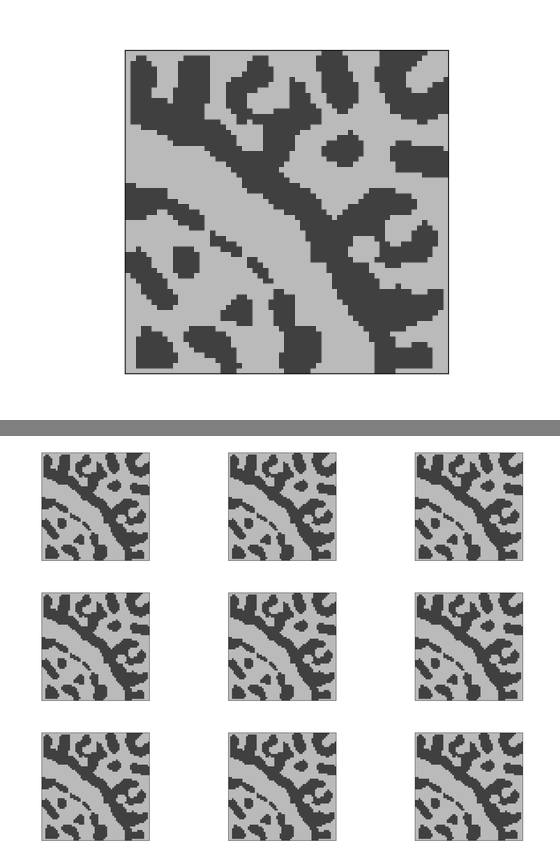
Top, the tile; bottom, the same tile 3 across and 3 down.
A Shadertoy shader for this pattern:

```glsl
#define PANEL_CENTER vec2(0.683, 0.495)
#define PANEL_SIDE 0.77
#define FRAME_WIDTH 0.0022
#define CELLS 61.0
#define WARP 0.011
#define BAND_RADIUS 0.745
#define BAND_BOW 0.14
#define BAND_HALF 0.05
#define LIGHT vec3(0.73)
#define DARK vec3(0.25)

// Local frame at a polar spot: x points outward, y away from the diagonal
vec2 polarFrame(vec2 p, float radius, float angle) {
    float c = cos(angle), s = sin(angle);
    vec2 q = vec2(c * p.x + s * p.y, c * p.y - s * p.x);
    return vec2(q.x - radius, angle < 0.0 ? -q.y : q.y);
}

// Angle of item i in a fan of n, centred on the diagonal
float fanAngle(int i, int n, float stepDeg) {
    return radians((float(i) - 0.5 * float(n - 1)) * stepDeg);
}

// Fan of rounded bars; grow widens and lifts the outer ones
float bars(vec2 p, float radius, int n, float stepDeg, float halfLength,
           float halfWidth, float tilt, float grow) {
    float d = 1.0;
    vec2 dir = vec2(cos(tilt), sin(tilt));
    for (int i = 0; i < n; i++) {
        float angle = fanAngle(i, n, stepDeg);
        float lift = grow * angle * angle;
        vec2 q = polarFrame(p, radius + lift, angle);
        q -= dir * clamp(dot(q, dir), -halfLength, halfLength);
        d = min(d, length(q) - halfWidth - lift);
    }
    return d;
}

// Fan of open rings with the gap facing outward
float hooks(vec2 p, float radius, int n, float stepDeg, float ringRadius,
            float halfWidth, float gap) {
    float d = 1.0;
    vec2 tip = ringRadius * vec2(cos(gap), sin(gap));
    for (int i = 0; i < n; i++) {
        vec2 q = polarFrame(p, radius, fanAngle(i, n, stepDeg));
        q.y = abs(q.y);
        bool inGap = q.x > 0.0 && q.y * tip.x < q.x * tip.y;
        float arc = inGap ? length(q - tip) : abs(length(q) - ringRadius);
        d = min(d, arc - halfWidth);
    }
    return d;
}

// Layered sines that make the outlines irregular
vec2 wobble(vec2 p) {
    vec2 w = vec2(0.0);
    for (int i = 0; i < 3; i++) {
        float f = 17.0 + 13.0 * float(i);
        w += sin(f * p.yx + 0.6 * f * vec2(p.x, -p.y) + vec2(1.3, 4.1) * f)
             / (1.0 + 0.5 * float(i));
    }
    return w * WARP;
}

// Distance to the dark growth inside the unit panel
float growth(vec2 uv) {
    uv += wobble(uv);
    vec2 p = vec2(uv.x + uv.y, uv.y - uv.x) * sqrt(0.5);

    // Main arc around the lower left corner
    float angle = atan(p.y, p.x);
    float r = length(p);
    float d = abs(r - BAND_RADIUS - BAND_BOW * angle * angle) - BAND_HALF;
    d = max(d, (abs(angle) - 0.76) * r);

    // Spurs and hooks outside the arc
    d = min(d, bars(p, 0.85, 2, 23.0, 0.12, 0.052, 0.0, 0.0));
    d = min(d, bars(p, 0.90, 2, 63.0, 0.06, 0.052, 0.0, 0.0));
    d = min(d, bars(p, 0.87, 2, 83.0, 0.07, 0.038, 0.0, 0.0));
    d = min(d, hooks(p, 0.957, 2, 35.0, 0.085, 0.036, 0.75));
    d = max(d, -bars(p, 0.83, 2, 34.0, 0.0, 0.046, 0.0, 0.0));

    // Loose blobs toward the upper right
    d = min(d, bars(p, 0.955, 1, 0.0, 0.0, 0.05, 0.0, 0.0));
    d = min(d, bars(p, 1.125, 2, 18.0, 0.055, 0.052, 0.9, 0.0));
    d = min(d, hooks(p, 1.30, 1, 0.0, 0.09, 0.046, 1.35));

    // Dashes and dots toward the lower left
    d = min(d, bars(p, 0.51, 6, 15.0, 0.034, 0.021, 1.75, 0.08));
    d = min(d, bars(p, 0.39, 2, 35.0, 0.0, 0.048, 0.0, 0.0));
    d = min(d, bars(p, 0.295, 2, 60.0, 0.07, 0.036, 1.05, 0.0));
    return min(d, bars(p, 0.115, 1, 0.0, 0.0, 0.066, 0.0, 0.0));
}

vec3 sceneColor(vec2 p, float pixel) {
    vec2 uv = (p - PANEL_CENTER) / PANEL_SIDE + 0.5;
    vec2 cell = (floor(uv * CELLS) + 0.5) / CELLS;
    vec3 inside = growth(cell) < 0.0 ? DARK : LIGHT;

    // White surround and thin frame
    vec2 box = abs(p - PANEL_CENTER) - 0.5 * PANEL_SIDE;
    float edge = max(box.x, box.y);
    vec3 color = mix(inside, vec3(1.0), smoothstep(-0.5, 0.5, edge / pixel));
    float line = abs(edge) - 0.5 * FRAME_WIDTH;
    return mix(vec3(0.0), color, smoothstep(-0.5, 0.5, line / pixel));
}

void mainImage(out vec4 fragColor, in vec2 fragCoord) {
    // Four samples per pixel smooth the cell steps
    vec3 sum = vec3(0.0);
    for (int i = 0; i < 4; i++) {
        vec2 offset = vec2(i % 2, i / 2) * 0.5 - 0.25;
        vec2 p = (fragCoord + offset) / iResolution.xy * vec2(4.0 / 3.0, 1.0);
        sum += sceneColor(p, 1.0 / iResolution.y);
    }
    fragColor = vec4(sum * 0.25, 1.0);
}
```
